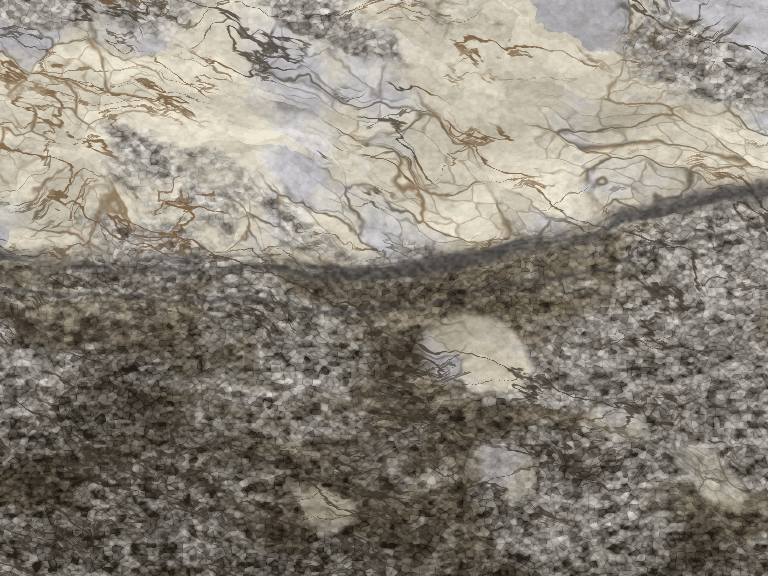
This texture is drawn by a Shadertoy shader. Its source:

```glsl
// Weathered granite slab: pale fractured blocks above a dark bent seam, darker
// foliated rock with a fold and a few pale lenses below. Warped fbm gives the
// flow and cracks, Voronoi cells give the blocks and the crystal grains.

float hash(vec2 p) {
    return fract(sin(dot(p, vec2(127.1, 311.7))) * 43758.5453);
}

float noise(vec2 p) {
    vec2 i = floor(p), f = fract(p);
    f = f * f * (3.0 - 2.0 * f);
    return mix(mix(hash(i), hash(i + vec2(1, 0)), f.x),
               mix(hash(i + vec2(0, 1)), hash(i + vec2(1, 1)), f.x), f.y);
}

float fbm(vec2 p) {
    float sum = 0.0, amp = 0.5;
    for (int i = 0; i < 6; i++) {
        sum += amp * noise(p);
        p = mat2(1.6, 1.2, -1.2, 1.6) * p + 7.3;
        amp *= 0.52;
    }
    return sum;
}

// Voronoi: x is the gap to the cell border, y is a random value per cell
vec2 cells(vec2 p) {
    vec2 base = floor(p);
    float near = 9.0, second = 9.0, id = 0.0;
    for (int y = -1; y <= 1; y++)
    for (int x = -1; x <= 1; x++) {
        vec2 c = base + vec2(x, y);
        float d = length(c + vec2(hash(c), hash(c + 41.7)) - p);
        if (d < near) { second = near; near = d; id = hash(c + 9.2); }
        else second = min(second, d);
    }
    return vec2(second - near, id);
}

// Thin ragged line where a field crosses its middle value
float vein(float field, float width) {
    return 1.0 - smoothstep(width * 0.25, width, abs(field - 0.5));
}

void mainImage(out vec4 fragColor, in vec2 fragCoord) {
    vec2 p = fragCoord / iResolution.y;
    vec2 warp = vec2(fbm(p * 4.0), fbm(p * 4.0 + 17.3)) - 0.5;

    // Height above the seam, which rises towards the right
    float rise = max(p.x - 0.6, 0.0);
    float s = p.y - 0.54 - 0.25 * rise * rise - 0.012 * cos(p.x * 7.0) + 0.09 * warp.y;
    float upper = smoothstep(-0.04, 0.04, s);

    // Flow coordinates: sloping down to the right above, along the seam below
    vec2 slope = vec2(p.x, p.y + 0.36 * p.x) + 0.10 * warp;
    vec2 along = vec2(p.x, s) + 0.16 * warp;
    float foliation = fbm(along * vec2(4.0, 17.0));
    float patches = fbm(slope * vec2(3.2, 7.5) + 3.1);

    // Pale lenses below the seam: centre and radius
    vec3 lenses[5] = vec3[5](vec3(0.83, 0.39, 0.10), vec3(1.08, 0.26, 0.05),
        vec3(1.24, 0.16, 0.08), vec3(0.56, 0.11, 0.06), vec3(0.87, 0.16, 0.06));
    float lens = 0.0;
    for (int i = 0; i < 5; i++) {
        vec2 d = p - lenses[i].xy + 0.16 * warp;
        d.y = (d.y + 0.3 * d.x) * 1.35;
        float strength = i == 0 ? 1.0 : 0.7;
        lens = max(lens, strength * (1.0 - smoothstep(0.75, 1.1, length(d) / lenses[i].z)));
    }
    float pale = max(upper * smoothstep(0.40, 0.54, patches + 0.06 - 0.16 * smoothstep(0.85, 1.05, p.y)), lens);

    // Base brightness
    float lower = 0.47 + 0.10 * (p.x - 0.67) + 0.32 * (p.y - 0.3);
    float tone = mix(lower, 0.68, upper);
    tone = mix(tone, mix(0.76, 0.87, upper), pale);
    tone += (foliation - 0.5) * mix(0.85, 0.35, max(upper, pale));

    // Fractured blocks
    vec2 big = cells(slope * vec2(6.0, 13.0) + 1.5 * warp);
    vec2 small = cells(slope * vec2(15.0, 28.0) + 2.0 * warp);
    tone += pale * (0.12 * (big.y - 0.5) + 0.09 * (small.y - 0.5));
    float broken = smoothstep(0.38, 0.62, fbm(p * 8.0 + 31.0));
    float crack = broken * (1.0 - smoothstep(0.0, 0.09, big.x));
    crack = max(crack, 0.5 * broken * (1.0 - smoothstep(0.0, 0.10, small.x)));
    crack *= 0.35 + 0.65 * pale;

    // Ragged dark veins, broken up along their length
    float veins = vein(fbm(slope * vec2(5.0, 14.0) + 11.0), 0.022);
    veins = max(veins, 0.8 * vein(fbm(along * vec2(7.0, 24.0) + 23.0), 0.025));
    veins *= smoothstep(0.42, 0.6, fbm(p * vec2(7.0, 11.0) + 5.0));

    // Crystal grains and pits, strongest outside the pale blocks
    vec2 grain = cells(p * vec2(75.0, 95.0) + 4.0 * warp);
    float fine = noise(p * vec2(150.0, 190.0)) - 0.5;
    float rough = 1.0 - 0.78 * pale;
    tone += rough * (0.30 * (grain.y - 0.5) + 0.34 * fine);
    tone -= rough * 0.14 * (1.0 - smoothstep(0.0, 0.25, grain.x));
    float pits = smoothstep(0.55, 0.8, noise(p * vec2(60.0, 95.0)) * 0.6 + foliation * 0.5);
    tone -= 0.28 * rough * pits;
    tone += 0.05;

    // Colour: warm grey ramp, cream and bluish blocks
    vec3 col = mix(vec3(0.14, 0.12, 0.09), vec3(0.88, 0.865, 0.84), clamp(tone, 0.0, 1.06));
    float hue = fbm(p * 6.0 + 50.0) + 0.25 * (big.y - 0.5);
    col *= mix(vec3(1.0), vec3(1.015, 1.0, 0.94), pale * smoothstep(0.42, 0.55, hue));
    col *= mix(vec3(1.0), vec3(0.94, 0.95, 1.0), pale * smoothstep(0.46, 0.34, hue));

    // Olive brown stains and the folded band around the large lens
    float bend = exp(-6.0 * (p.x - 0.64));
    float bandY = 0.33 + 0.2 * (1.0 - bend);
    float band = abs(p.y - bandY + 0.10 * warp.x) / sqrt(1.0 + 1.44 * bend * bend);
    band = (1.0 - smoothstep(0.005, 0.04, band))
         * smoothstep(0.60, 0.67, p.x) * (1.0 - smoothstep(0.95, 1.2, p.x));
    float stain = (1.0 - upper) * smoothstep(0.5, 0.66, fbm(along * vec2(4.0, 9.0) + 70.0));
    stain = max(0.75 * stain, 0.85 * band) * (1.0 - 0.8 * lens);
    col *= mix(vec3(1.0), vec3(0.64, 0.59, 0.49), stain);

    // Cracks and veins, rusty in places
    vec3 rust = mix(vec3(0.23, 0.20, 0.16), vec3(0.40, 0.29, 0.17), smoothstep(0.48, 0.62, hue) * upper);
    col = mix(col, rust, clamp(max(0.62 * crack, 0.75 * veins), 0.0, 1.0));

    // Cool dark seam with a finer line below it
    float ragged = smoothstep(0.36, 0.60, fbm(vec2(p.x * 6.0, s * 60.0) + 90.0));
    float seam = ragged * (1.0 - smoothstep(0.004, 0.028, abs(s)));
    seam = max(seam, 0.6 * (1.0 - smoothstep(0.001, 0.006, abs(s + 0.06 + 0.03 * warp.x))));
    col = mix(col, vec3(0.27, 0.26, 0.26) * (1.0 + 0.5 * fine), 0.8 * seam);

    fragColor = vec4(clamp(col, 0.0, 1.0), 1.0);
}
```
